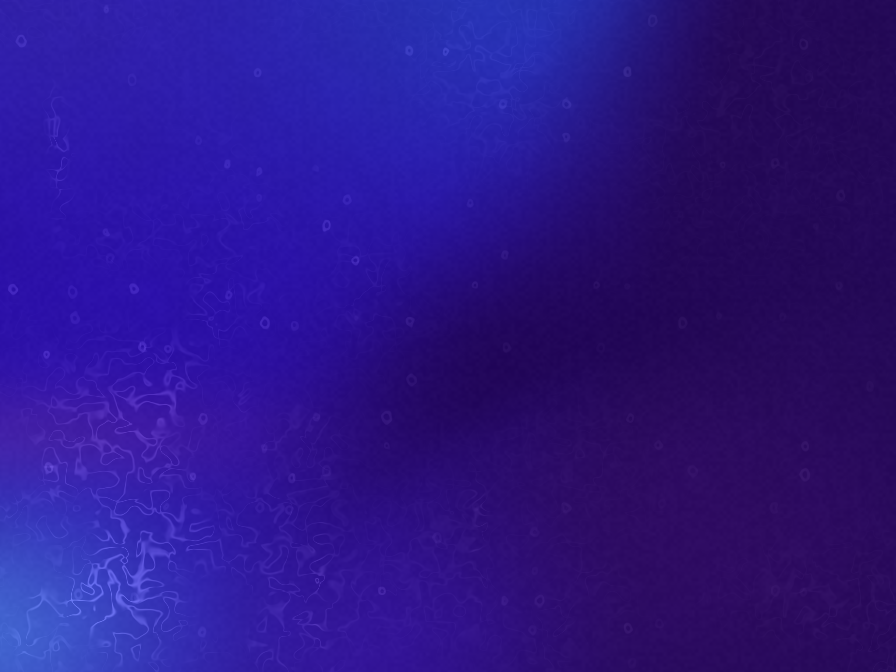
Reproduce this background procedurally as a WebGL 1 fragment shader.

```glsl
precision highp float;
// Indigo and violet gradient with soft glows, a dark diagonal fold and worn, crinkled grain.
uniform vec2 u_resolution;

float hash(vec2 p) {
  return fract(sin(dot(p, vec2(127.1, 311.7))) * 43758.545);
}

float noise(vec2 p) {
  vec2 i = floor(p), f = fract(p);
  f = f * f * (3.0 - 2.0 * f);
  return mix(mix(hash(i), hash(i + vec2(1.0, 0.0)), f.x),
             mix(hash(i + vec2(0.0, 1.0)), hash(i + 1.0), f.x), f.y);
}

float fbm(vec2 p) {
  float sum = 0.0, amp = 0.5;
  for (int i = 0; i < 4; i++) {
    sum += amp * noise(p);
    p = p * 2.1 + 17.3;
    amp *= 0.5;
  }
  return sum;
}

// Soft elliptical falloff, 1 at the centre
float glow(vec2 p, vec2 centre, vec2 radius) {
  vec2 d = (p - centre) / radius;
  return exp(-dot(d, d));
}

vec3 backdrop(vec2 uv) {
  // Blue upper left giving way to dark violet on the right
  vec3 blue = mix(vec3(0.17, 0.06, 0.66), vec3(0.15, 0.21, 0.71),
                  glow(uv, vec2(0.55, 1.05), vec2(0.32, 0.30)));
  blue = mix(blue, vec3(0.20, 0.15, 0.67), 0.7 * glow(uv, vec2(0.0, 1.0), vec2(0.35, 0.25)));
  float width = mix(0.28, 0.12, uv.y);
  float side = smoothstep(-width, width, uv.x - 0.40 - 0.33 * uv.y);
  vec3 col = mix(blue, vec3(0.14, 0.035, 0.34), side);

  // Violet haze along the lower half
  col = mix(col, vec3(0.19, 0.045, 0.39), 0.8 * glow(uv, vec2(0.78, 0.20), vec2(0.28, 0.25)));
  col = mix(col, vec3(0.21, 0.08, 0.62), 0.8 * glow(uv, vec2(0.42, 0.03), vec2(0.20, 0.22)));
  col = mix(col, vec3(0.28, 0.10, 0.63), 0.8 * glow(uv, vec2(0.03, 0.35), vec2(0.32, 0.08)));

  // Diagonal fold, crisper on its lower side
  vec2 q = mat2(0.83, -0.56, 0.56, 0.83) * (uv - vec2(0.58, 0.46));
  q.y += 0.5 * q.x * q.x;
  float thick = mix(0.085, 0.16, smoothstep(-0.05, 0.08, q.y));
  col = mix(col, vec3(0.125, 0.02, 0.33), 0.9 * glow(q, vec2(0.0), vec2(0.28, thick)));

  // Bright lower left corner
  return mix(col, vec3(0.26, 0.40, 0.82), glow(uv, vec2(-0.04, 0.05), vec2(0.23, 0.21)));
}

// Thin closed squiggles along a noise contour
float crinkle(vec2 p) {
  vec2 warp = vec2(noise(p * 45.0), noise(p * 45.0 + 31.0));
  return 1.0 - smoothstep(0.0, 0.13, abs(noise(p * 75.0 + 2.0 * warp) - 0.5));
}

// Sparse small rings, one candidate per cell
float flecks(vec2 p) {
  vec2 cell = floor(p * 22.0);
  vec2 seat = 0.3 + 0.4 * vec2(hash(cell + 3.1), hash(cell + 8.7));
  vec2 d = fract(p * 22.0) - seat;
  float radius = mix(0.05, 0.13, hash(cell + 5.3));
  float r = length(d * vec2(1.0, 0.8)) + 0.07 * (noise(p * 160.0) - 0.5);
  float ring = 1.0 - smoothstep(0.015, 0.065, abs(r - radius));
  return ring * step(0.87, hash(cell)) * mix(0.3, 1.0, hash(cell + 1.9));
}

// Where the surface is worn
float wear(vec2 uv, vec2 p) {
  float area = 1.1 * glow(uv, vec2(0.08, 0.08), vec2(0.25, 0.25));
  area += 0.55 * glow(uv, vec2(0.20, 0.38), vec2(0.11, 0.06));
  area += 0.40 * glow(uv, vec2(0.27, 0.55), vec2(0.14, 0.13));
  area += 0.35 * glow(uv, vec2(0.62, 0.17), vec2(0.10, 0.17));
  area += 0.35 * glow(uv, vec2(0.95, 0.06), vec2(0.13, 0.14));
  area += 0.20 * glow(uv, vec2(0.55, 0.92), vec2(0.08, 0.15));
  area += 0.20 * glow(uv, vec2(0.85, 0.85), vec2(0.15, 0.20));
  area *= smoothstep(0.30, 0.60, fbm(p * 9.0));

  // Wandering vertical cracks
  vec2 bent = uv + vec2(0.035 * (fbm(p * 12.0) - 0.5), 0.0);
  area += 0.6 * glow(bent, vec2(0.065, 0.77), vec2(0.009, 0.09));
  area += 0.5 * glow(bent, vec2(0.36, 0.12), vec2(0.007, 0.13));
  area += 0.4 * glow(bent, vec2(0.53, 0.22), vec2(0.006, 0.07));
  return area + 0.06 * smoothstep(0.4, 0.7, fbm(p * 6.0 + 4.0));
}

void main() {
  vec2 uv = gl_FragCoord.xy / u_resolution;
  vec2 p = gl_FragCoord.xy / u_resolution.y;
  vec3 col = backdrop(uv);

  // Pale marks over the gradient, dimmer in the dark areas
  float light = mix(0.45, 1.0, smoothstep(0.35, 0.70, col.b));
  float marks = crinkle(p) * wear(uv, p) + 0.55 * flecks(p);
  col += vec3(0.17, 0.16, 0.17) * marks * light;

  // Faint mottling and fine grain
  col *= 1.0 + 0.06 * (fbm(p * 14.0) - 0.47);
  col += 0.018 * (noise(p * 190.0) - 0.5);
  gl_FragColor = vec4(col, 1.0);
}
```
